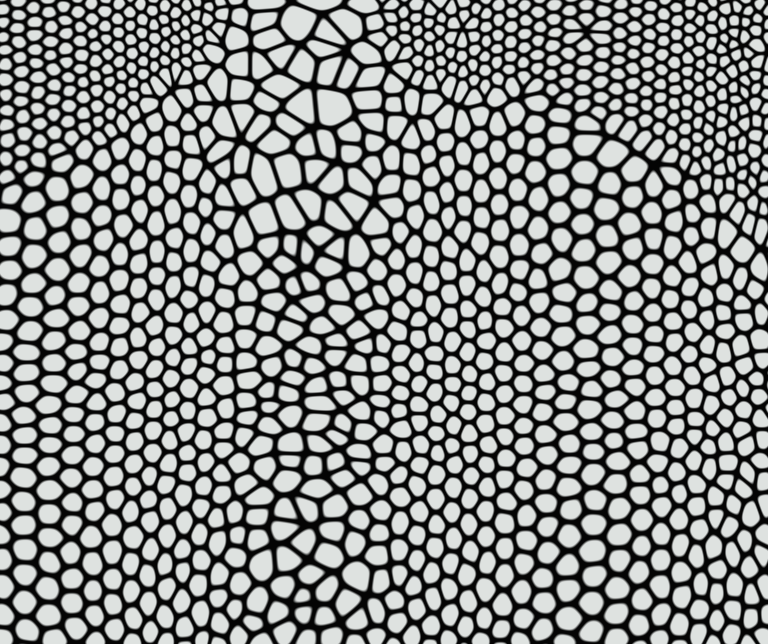
A Shadertoy shader for this pattern:

```glsl
// Reptile-skin mosaic: rounded pale cells in staggered columns, split by dark gaps.

const vec3 GAP_COLOR = vec3(0.015, 0.017, 0.016);
const vec3 CELL_COLOR = vec3(0.872, 0.886, 0.880);
const vec2 COARSE_PITCH = vec2(0.031, 0.036);
const vec2 FINE_PITCH = vec2(0.0205, 0.0245);
const int REACH = 2;

vec2 hash2(vec2 c) {
    vec2 k = vec2(dot(c, vec2(127.1, 311.7)), dot(c, vec2(269.5, 183.3)));
    return fract(sin(k) * 43758.5);
}

float bell(float x, float center, float width) {
    float t = (x - center) / width;
    return exp(-t * t);
}

// Layered sines stretch, squeeze and bend the columns.
vec2 bendColumns(vec2 p) {
    vec2 q = p;
    q.x += 0.013 * sin(14.5 * p.x + 2.42) + 0.007 * sin(6.0 * p.y + 4.0 * p.x);
    q.y += 0.012 * sin(11.0 * p.y + 2.1) + 0.006 * sin(9.0 * p.x + 3.0 * p.y);
    return q;
}

// Height above which the small cells begin.
float fineFloor(float x) {
    float left = 0.70 + 0.5 * x;
    float right = 0.84 - 0.6 * max(x - 0.85, 0.0);
    float ripple = 0.012 * sin(31.0 * x);
    return mix(left, right, smoothstep(0.4, 0.6, x)) + 0.3 * bell(x, 0.48, 0.1) + ripple;
}

// Disorder is strongest in the central strip and at the right border.
float disorder(vec2 p) {
    float strip = bell(p.x, 0.48, mix(0.09, 0.14, p.y));
    float border = 0.5 * smoothstep(1.02, 1.16, p.x);
    return max(strip, border);
}

// Finds the site of one lattice cell; false if it is thinned out or out of its zone.
bool siteOf(vec2 cell, vec2 pitch, float side, out vec2 site) {
    vec2 rnd = hash2(cell + side * 37.0);
    float stagger = 0.5 * mod(cell.x, 2.0);
    vec2 base = (cell + vec2(0.5, 0.5 + stagger)) * pitch;
    float wild = disorder(base);
    site = base + (rnd - 0.5) * mix(0.28, 0.85, wild) * pitch;
    float thinning = 0.38 * bell(base.x, 0.48, 0.13) * smoothstep(0.5, 0.8, base.y);
    bool kept = fract(rnd.x * 7.0 + rnd.y * 5.0) >= thinning;
    return kept && side * (base.y - fineFloor(base.x)) > 0.006;
}

// Lattice cell around p, shifted by whole columns and rows.
vec2 cellNear(vec2 p, vec2 pitch, int column, int row) {
    float x = floor(p.x / pitch.x) + float(column);
    float y = floor(p.y / pitch.y - 0.5 * mod(x, 2.0)) + float(row);
    return vec2(x, y);
}

void findNearest(vec2 p, vec2 pitch, float side, inout vec2 nearest) {
    vec2 site;
    for (int i = -REACH; i <= REACH; i++)
    for (int j = -REACH; j <= REACH; j++) {
        if (siteOf(cellNear(p, pitch, i, j), pitch, side, site)
            && distance(p, site) < distance(p, nearest)) nearest = site;
    }
}

// Sums border closeness exponentially, which rounds the corners.
float borderSum(vec2 p, vec2 pitch, float side, vec2 nearest, float rounding) {
    float sum = 0.0;
    vec2 site;
    for (int i = -REACH; i <= REACH; i++)
    for (int j = -REACH; j <= REACH; j++) {
        if (!siteOf(cellNear(p, pitch, i, j), pitch, side, site)) continue;
        vec2 across = site - nearest;
        float span = length(across);
        if (span < 0.0005) continue;
        float border = dot(0.5 * (site + nearest) - p, across / span);
        sum += exp(-border / rounding);
    }
    return sum;
}

// Rounded distance from p to the border of its cell.
float borderDistance(vec2 p, float rounding) {
    vec2 nearest = vec2(9.0);
    findNearest(p, COARSE_PITCH, -1.0, nearest);
    findNearest(p, FINE_PITCH, 1.0, nearest);
    float sum = borderSum(p, COARSE_PITCH, -1.0, nearest, rounding)
              + borderSum(p, FINE_PITCH, 1.0, nearest, rounding);
    return -rounding * log(max(sum, 1e-6));
}

void mainImage(out vec4 fragColor, in vec2 fragCoord) {
    vec2 p = fragCoord / iResolution.y;
    vec2 skin = bendColumns(p);
    float fine = smoothstep(-0.02, 0.02, skin.y - fineFloor(skin.x));
    float d = borderDistance(skin, mix(0.0027, 0.0018, fine));
    float halfGap = mix(0.0031, 0.0027, fine);
    float softness = 0.0020;
    float cellMask = smoothstep(halfGap - softness, halfGap + softness, d);
    fragColor = vec4(mix(GAP_COLOR, CELL_COLOR, cellMask), 1.0);
}
```
